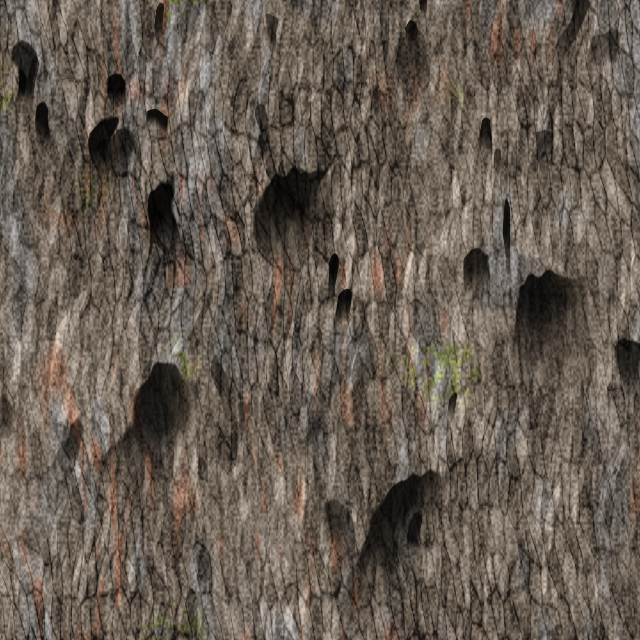
Reproduce this texture procedurally as a Shadertoy shader.

```glsl
// Weathered tree bark: stretched Voronoi flakes with dark cracks, fine upright
// fibres and grain, then shaded hollows and narrow slits that have a crisp
// ragged rim at the top and fade out downwards.

float hash(vec2 p) {
    vec3 q = fract(p.xyx * 0.1031);
    q += dot(q, q.yzx + 33.33);
    return fract((q.x + q.y) * q.z);
}

float noise(vec2 p) {
    vec2 i = floor(p), f = fract(p);
    f = f * f * (3.0 - 2.0 * f);
    return mix(mix(hash(i), hash(i + vec2(1, 0)), f.x),
               mix(hash(i + vec2(0, 1)), hash(i + vec2(1, 1)), f.x), f.y);
}

float fbm(vec2 p) {
    float sum = 0.0, amp = 0.53;
    for (int i = 0; i < 4; i++) {
        sum += amp * noise(p);
        p = p * 2.03 + 17.3;
        amp *= 0.5;
    }
    return sum;
}

// Voronoi flake: x = distance to the crack, y = random value of the flake
vec2 flake(vec2 p) {
    vec2 cell = floor(p);
    float nearest = 9.0, second = 9.0, id = 0.0;
    for (int j = -1; j <= 1; j++)
    for (int i = -1; i <= 1; i++) {
        vec2 c = cell + vec2(i, j);
        vec2 seed = c + 0.1 + 0.8 * vec2(hash(c + 3.0), hash(c + 71.0));
        float d = length(p - seed);
        if (d < nearest) {
            second = nearest;
            nearest = d;
            id = hash(c + 137.0);
        } else second = min(second, d);
    }
    return vec2(second - nearest, id);
}

// Wide recess: sharp rim on top and left, soft towards the right and below
float hollow(vec2 q, vec2 size) {
    float x = q.x / size.x, depth = -q.y / size.y;
    float rim = smoothstep(0.0, 0.03, depth - 0.12 * x * x);
    float side = smoothstep(-1.0, -0.86, x) * (1.0 - smoothstep(-0.3, 1.1, x));
    return rim * side * (1.0 - smoothstep(0.15, 1.0, depth));
}

// Narrow slit: crisp on both sides, arched top, shorter fade at its foot
float slit(vec2 q, vec2 size) {
    float x = abs(q.x) / size.x, depth = -q.y / size.y;
    float rim = smoothstep(0.0, 0.06, depth - 0.15 * x * x);
    return rim * (1.0 - smoothstep(0.75, 1.0, x)) * (1.0 - smoothstep(0.35, 1.0, depth));
}

// Combined darkness of all recesses
float recesses(vec2 p) {
    float light = 1.0;
    vec2 ragged = p + 0.020 * (vec2(noise(p * vec2(55, 22)), noise(p * vec2(70, 30) + 9.0)) - 0.5);
    ragged += 0.05 * (vec2(noise(p * 9.0), noise(p * 9.0 + 31.0)) - 0.5);
    for (int i = 0; i < 4; i++) {
        float n = float(i), r = hash(vec2(n, 5.0));
        vec2 q = ragged - fract(vec2(0.50, 0.74) + n * vec2(0.39, 0.84));
        q.x += q.y * (r - 0.6) * 0.9;
        light *= 1.0 - 0.85 * hollow(q, vec2(0.06 + 0.04 * r, 0.17 + 0.08 * hash(vec2(n, 8.0))));
    }
    for (int i = 0; i < 40; i++) {
        float n = float(i), r = hash(vec2(n, 21.0));
        float drop = hash(vec2(n, 43.0));
        vec2 top = vec2(fract(n * 0.618 + 0.1 * r), 1.04 - drop * drop * 0.85);
        vec2 size = vec2(0.007 + 0.017 * r * r, 0.04 + 0.09 * hash(vec2(n, 65.0)));
        light *= 1.0 - mix(0.3, 1.0, hash(vec2(n, 87.0))) * slit(ragged - top, size);
    }
    return 1.0 - light;
}

void mainImage(out vec4 fragColor, in vec2 fragCoord) {
    vec2 uv = fragCoord / iResolution.xy;

    // Grain direction wanders around the vertical
    vec2 p = uv;
    p.x += 0.035 * noise(uv * vec2(8, 5)) + 0.008 * noise(uv * vec2(30, 16) + 4.0);

    // Two flake layers leaning opposite ways
    vec2 plates = flake(vec2(p.x + 0.12 * p.y, p.y) * vec2(62, 15));
    vec2 slivers = flake(vec2(p.x - 0.16 * p.y, p.y) * vec2(74, 13) + 40.0);
    float crackDepth = mix(0.07, 0.17, smoothstep(0.3, 0.65, fbm(uv * 4.0 + 12.0)));
    float crack = 1.0 - smoothstep(0.0, 0.22, plates.x);
    float sliver = smoothstep(0.7, 0.85, slivers.y) * smoothstep(0.05, 0.3, slivers.x);

    // Brightness from flakes, fibres, grain and broad blotches
    float fibre = noise(p * vec2(190, 26)) - 0.5;
    float grain = noise(uv * vec2(360, 230)) - 0.5;
    float blotch = fbm(uv * vec2(7, 5) + 50.0) - 0.5;
    float tone = 0.40 + 0.15 * (plates.y - 0.5) + 0.24 * fibre + 0.24 * grain + 0.28 * blotch;
    tone += 0.13 * sliver - crackDepth * crack;
    tone = max(tone, 0.09) * (1.0 - 0.96 * recesses(uv));

    // Warm brown, greyer in the highlights
    vec3 color = tone * mix(vec3(1.13, 1.0, 0.86), vec3(1.08, 1.0, 0.92), smoothstep(0.3, 0.6, tone));

    // Rusty streaks, cool grey plates and a trace of moss
    float rust = smoothstep(0.62, 0.9, noise(p * vec2(75, 14) + 90.0)) * smoothstep(0.4, 0.65, fbm(uv * 4.0 + 70.0));
    float cool = smoothstep(0.55, 0.9, noise(p * vec2(32, 9) + 150.0));
    float moss = smoothstep(0.78, 0.95, noise(uv * 7.0 + 210.0)) * smoothstep(0.4, 0.7, noise(uv * 90.0));
    color *= mix(vec3(1), vec3(1.18, 0.95, 0.86), rust);
    color *= mix(vec3(1), vec3(0.94, 1.0, 1.08), cool);
    color *= mix(vec3(1), vec3(0.94, 1.03, 0.7), moss);

    fragColor = vec4(clamp(color, 0.0, 1.0), 1.0);
}
```
